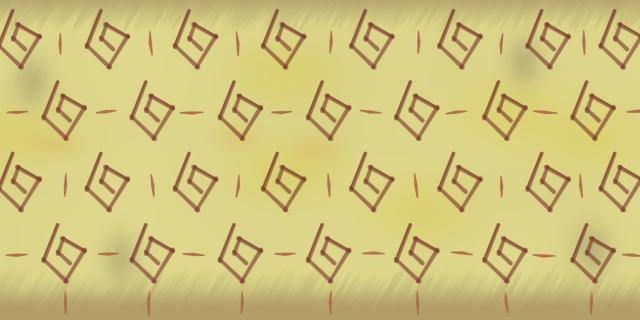
A Shadertoy shader for this pattern:

```glsl
// Staggered rows of hand-inked angular spirals and dashes on stained, brushed parchment.

const vec2 PITCH = vec2(0.2755, 0.223);

float hash(vec2 p) {
    p = fract(p * vec2(0.1031, 0.1137));
    p += dot(p, p.yx + 33.33);
    return fract((p.x + p.y) * p.x * 17.3);
}

float noise(vec2 p) {
    vec2 i = floor(p), f = fract(p);
    f = f * f * (3.0 - 2.0 * f);
    return mix(mix(hash(i), hash(i + vec2(1, 0)), f.x),
               mix(hash(i + vec2(0, 1)), hash(i + vec2(1, 1)), f.x), f.y);
}

// Coverage of a round stroke whose half width runs from w.x to w.y
float stroke(vec2 p, vec2 a, vec2 b, vec2 w) {
    vec2 d = b - a;
    float t = clamp(dot(p - a, d) / dot(d, d), 0.0, 1.0);
    float aa = 0.8 / iResolution.y;
    return 1.0 - smoothstep(-aa, aa, length(p - a - d * t) - mix(w.x, w.y, t));
}

float blob(vec2 p, vec2 center, vec2 radius) {
    vec2 q = (p - center) / radius;
    return exp(-dot(q, q));
}

vec3 parchment(vec2 p) {
    vec3 color = vec3(0.862, 0.835, 0.54);
    color += 0.02 * (noise(p * 5.0) - 0.5);

    // Warm stains
    vec2 yellow[6] = vec2[6](vec2(0.89, 0.77), vec2(0.04, 0.58), vec2(1.60, 0.65),
                             vec2(1.84, 0.57), vec2(1.32, 0.34), vec2(0.90, 0.46));
    for (int i = 0; i < 6; i++)
        color = mix(color, vec3(0.86, 0.81, 0.39), 0.6 * blob(p, yellow[i], vec2(0.16, 0.10)));
    vec2 orange[3] = vec2[3](vec2(0.99, 0.535), vec2(0.74, 0.57), vec2(0.18, 0.55));
    for (int i = 0; i < 3; i++)
        color = mix(color, vec3(0.86, 0.73, 0.39), 0.4 * blob(p, orange[i], vec2(0.075, 0.04)));

    // Slanted bristle marks
    float slant = p.x - 0.55 * p.y;
    float bristle = noise(vec2(slant * 75.0, p.y * 9.0)) * 0.65
                  + noise(vec2(slant * 160.0, p.y * 14.0)) * 0.35 - 0.5;

    // Grey smudges
    vec2 smudge[4] = vec2[4](vec2(0.10, 0.745), vec2(1.635, 0.81), vec2(0.38, 0.19), vec2(1.85, 0.22));
    for (int i = 0; i < 4; i++)
        color = mix(color, vec3(0.66, 0.63, 0.43),
                    (0.6 + 0.3 * bristle) * blob(p, smudge[i], vec2(0.055, 0.075)));

    // Brushed bands at the bottom and top
    float edge = p.y + 0.07 * bristle;
    color = mix(color, vec3(0.77, 0.73, 0.47), 0.85 * (1.0 - smoothstep(0.07, 0.165, edge)));
    color = mix(color, vec3(0.70, 0.62, 0.405), 1.0 - smoothstep(0.03, 0.11, p.y + 0.025 * bristle));
    color = mix(color, vec3(0.77, 0.73, 0.47), 0.85 * smoothstep(0.90, 0.965, edge));
    return mix(color, vec3(0.71, 0.65, 0.42), 0.8 * smoothstep(0.95, 1.0, p.y + 0.02 * bristle));
}

// Translucent strokes wound inward; overlaps darken
vec3 spiral(vec3 color, vec2 p) {
    vec2 corner[7] = vec2[7](vec2(-0.021, 0.083), vec2(-0.063, -0.023), vec2(0.005, -0.088),
                             vec2(0.062, 0.005), vec2(-0.003, 0.042), vec2(-0.018, 0.0),
                             vec2(0.015, -0.031));
    vec3 ink = vec3(0.46, 0.20, 0.147);
    for (int i = 0; i < 6; i++) {
        vec2 a = corner[i], b = corner[i + 1];
        vec2 along = normalize(b - a);
        a -= along * 0.004;
        b += along * 0.004;
        color = mix(color, ink, 0.6 * stroke(p, a, b, vec2(0.0052, 0.0066)));
        // Second pass along one side of alternate strokes
        if (i % 3 == 0) {
            vec2 side = vec2(along.y, -along.x) * 0.0025;
            color = mix(color, ink, 0.45 * stroke(p, a + side, b + side, vec2(0.004, 0.002)));
        }
    }
    return color;
}

// Tapered dash, varied in place, tilt and length
vec3 dash(vec3 color, vec2 p, vec2 id, bool upright) {
    float tilt = 0.28 * (hash(id + 11.0) - 0.5);
    vec2 along = upright ? vec2(tilt, 1.0) : vec2(1.0, tilt);
    vec2 across = vec2(-along.y, along.x);
    p -= 0.02 * (hash(id + 27.0) - 0.5) * vec2(1.0, 0.3);
    along *= 0.029 + 0.008 * hash(id + 43.0);
    vec2 bend = across * 0.005 * (hash(id + 59.0) - 0.5);
    float ink = max(stroke(p, -along, bend, vec2(0.0025, 0.0052)),
                    stroke(p, bend, along, vec2(0.0052, 0.002)));
    return mix(color, vec3(0.67, 0.42, 0.275), 0.93 * ink);
}

void mainImage(out vec4 fragColor, in vec2 fragCoord) {
    vec2 p = fragCoord / iResolution.y;
    vec3 color = parchment(p);

    float row = round((p.y - 0.211) / PITCH.y);
    bool odd = mod(row, 2.0) > 0.5;
    float y = p.y - 0.211 - row * PITCH.y;
    float glyphX = p.x - (odd ? 0.06 : 0.2005);
    float dashX = p.x - (odd ? 0.198 : 0.057);
    float glyphColumn = round(glyphX / PITCH.x);
    float dashColumn = round(dashX / PITCH.x);
    glyphX -= glyphColumn * PITCH.x;
    dashX -= dashColumn * PITCH.x;

    // The last column of odd rows is squeezed inward
    if (odd && glyphColumn > 6.5) glyphX += 0.047;
    if (odd && row > 0.0 && dashColumn > 5.5) dashX += 0.031;

    // The lowest row holds dashes only
    float dashY = y + (row < 0.0 ? -0.064 : odd ? 0.014 : 0.006);
    color = dash(color, vec2(dashX, dashY), vec2(dashColumn, row + 3.0), odd);
    if (row >= 0.0 && row < 4.0) color = spiral(color, vec2(glyphX, y));
    fragColor = vec4(color, 1.0);
}
```
